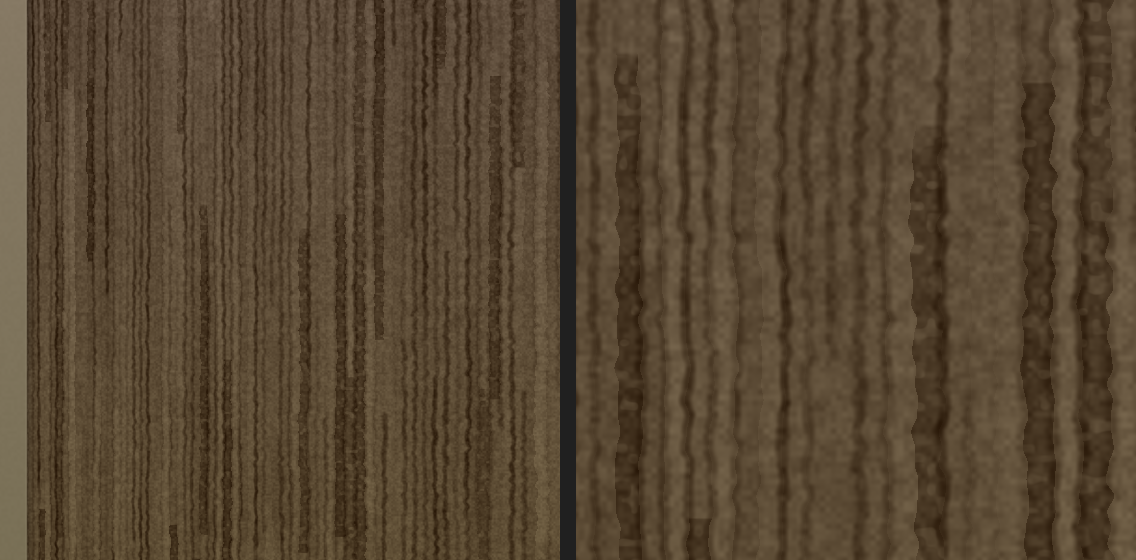
Left, the full canvas; right, a detail of the centre.
Write a Shadertoy shader that draws this texture.

```glsl
// Ribbed loop-pile carpet in brown vertical rows beside a plain beige wall strip.
#define STRIP_WIDTH 0.048
#define ROW_LEFT 0.0095
#define ROW_GROWTH 0.012
#define LOOPS 105.0
#define WOBBLE 0.34
#define GAP_DEPTH 0.47
#define DARK_SHARE 0.13
#define GRAIN 0.22
#define PILE_DARK vec3(0.195, 0.130, 0.065)
#define PILE_LIGHT vec3(0.495, 0.430, 0.335)
#define WALL vec3(0.515, 0.465, 0.385)

float hash(vec2 p) {
    vec3 q = fract(p.xyx * vec3(0.1031, 0.1030, 0.0973));
    q += dot(q, q.yzx + 33.33);
    return fract((q.x + q.y) * q.z);
}

float noise(vec2 p) {
    vec2 i = floor(p), f = fract(p);
    f = f * f * (3.0 - 2.0 * f);
    return mix(mix(hash(i), hash(i + vec2(1, 0)), f.x),
               mix(hash(i + vec2(0, 1)), hash(i + 1.0), f.x), f.y);
}

// Random value held along a row for a long stretch, then softly switched.
float stretchValue(float row, float y, float rate, float seed) {
    float s = y * rate + 7.0 * hash(vec2(row, seed));
    float id = floor(s);
    float blend = smoothstep(0.97, 1.0, fract(s));
    return mix(hash(vec2(row + seed, id + 11.0)),
               hash(vec2(row + seed, id + 12.0)), blend);
}

// Brightness of the pile: 0 is the deepest brown, 1 the palest tan.
float pile(vec2 uv) {
    // Rows widen steadily toward the right.
    float u = log(1.0 + uv.x * ROW_GROWTH / ROW_LEFT) / ROW_GROWTH;
    float raw = u;
    u += WOBBLE * (noise(vec2(raw * 0.8, uv.y * LOOPS)) - 0.5);
    u += 0.25 * (noise(vec2(raw * 0.3, uv.y * 9.0)) - 0.5);
    float row = floor(u);
    float edge = floor(u + 0.5);
    float edgeDist = abs(u - edge);

    // Yarn tones by row, by stretch and by group of rows
    float tone = 0.63;
    tone += 0.16 * (hash(vec2(row, 3.0)) - 0.5);
    tone += 0.15 * (stretchValue(row, uv.y, 2.3, 20.0) - 0.5);
    tone += 0.12 * (stretchValue(floor(row / 3.0), uv.y, 1.6, 50.0) - 0.5);

    // Dark brown rows with stray pale loops
    float pick = stretchValue(row, uv.y, 1.7, 90.0);
    float dark = 1.0 - smoothstep(DARK_SHARE - 0.02, DARK_SHARE + 0.02, pick);
    float fleck = smoothstep(0.62, 0.85, noise(vec2(raw * 2.2, uv.y * 160.0)));
    tone -= dark * (0.34 - 0.20 * fleck);

    // Shadowed grooves of uneven depth between rows
    float depth = 0.55 * hash(vec2(edge, 140.0))
                + 0.55 * stretchValue(edge, uv.y, 2.0, 170.0);
    depth = smoothstep(0.12, 0.95, depth);
    float groove = 1.0 - smoothstep(0.06, 0.36, edgeDist);
    float broken = 0.75 + 0.5 * noise(vec2(edge * 5.3, uv.y * 60.0));
    tone -= GAP_DEPTH * groove * depth * broken * (1.0 - 0.45 * dark);

    // Loop bumps, fine fibres and broad wear
    tone += 0.15 * (noise(vec2(raw * 1.6, uv.y * LOOPS * 1.3)) - 0.5);
    tone += GRAIN * (noise(uv * 300.0) - 0.5);
    tone += 0.08 * (noise(uv * vec2(5.0, 3.0)) - 0.5);
    return tone;
}

void mainImage(out vec4 fragColor, in vec2 fragCoord) {
    vec2 uv = fragCoord / iResolution.xy;
    float px = 1.0 / iResolution.x;

    // Carpet, darker toward the wall and more olive at the bottom
    float tone = pile(uv) - 0.09 * (1.0 - smoothstep(0.05, 0.30, uv.x));
    vec3 carpet = mix(PILE_DARK, PILE_LIGHT, clamp(tone, -0.12, 1.0));
    carpet *= mix(vec3(1.0, 1.0, 0.92), vec3(1.0, 0.99, 1.06), uv.y);
    float contact = uv.x - STRIP_WIDTH;
    carpet *= 1.0 - 0.25 * exp(-max(contact, 0.0) / 0.006);

    // Smooth wall strip with a thin pale rim
    vec3 wall = WALL * mix(vec3(0.92, 0.94, 0.87), vec3(1.02), uv.y);
    wall += 0.012 * (noise(uv * 180.0) - 0.5);
    wall += 0.035 * smoothstep(-0.004, -0.001, contact);

    float cover = smoothstep(-px, px, contact);
    fragColor = vec4(mix(wall, carpet, cover), 1.0);
}
```
